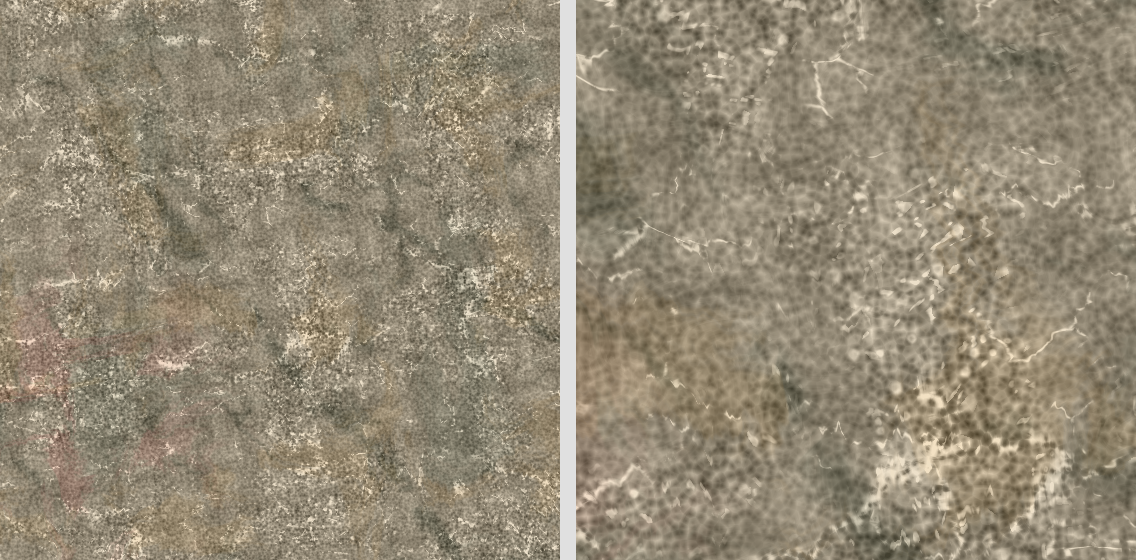
Left: the whole. Right: its middle third, enlarged.
This texture is drawn by a three.js fragment shader. Its source:

```glsl
varying vec2 vUv;

const vec3 UMBER = vec3(0.335, 0.305, 0.24);
const vec3 CREAM = vec3(0.93, 0.88, 0.79);
const vec3 OCHRE_TINT = vec3(0.022, 0.002, -0.025);
const vec3 RUST_TINT = vec3(0.03, -0.03, -0.015);
const vec3 MOSS_TINT = vec3(-0.02, 0.0, 0.003);

vec2 hash2(vec2 p) {
  vec3 q = fract(p.xyx * vec3(0.1031, 0.1030, 0.0973));
  q += dot(q, q.yzx + 33.33);
  return fract((q.xx + q.yz) * q.zy);
}

// Cellular noise: nearest distance, second distance, random value of the cell
vec3 cells(vec2 p) {
  vec2 base = floor(p);
  vec3 result = vec3(9.0, 9.0, 0.0);
  for (int y = -1; y <= 1; y++) {
    for (int x = -1; x <= 1; x++) {
      vec2 cell = base + vec2(float(x), float(y));
      vec2 jitter = hash2(cell);
      float d = length(cell + jitter - p);
      if (d < result.x) {
        result = vec3(d, result.x, fract(jitter.x * 7.3 + jitter.y * 3.1));
      } else {
        result.y = min(result.y, d);
      }
    }
  }
  return result;
}

// Layered, rotated and folded sines, roughly -0.7 to 0.7
float waves(vec2 p) {
  float sum = 0.0;
  float amp = 0.5;
  for (int i = 0; i < 6; i++) {
    p = mat2(0.8, 0.6, -0.6, 0.8) * p;
    p += 0.7 * sin(p.yx * 1.3 + float(i) * 1.7);
    sum += amp * sin(p.x) * sin(p.y);
    p *= 1.9;
    amp *= 0.62;
  }
  return sum;
}

// Thin lines along the borders of the cells
float veins(vec2 p, float width) {
  vec3 c = cells(p);
  return 1.0 - smoothstep(0.0, width, c.y - c.x);
}

// Chips of random size, present in a share of the cells
float specks(vec2 p, float share) {
  vec3 c = cells(p);
  float radius = 0.3 + 0.3 * fract(c.z * 17.0);
  return step(c.z, share) * (1.0 - smoothstep(radius * 0.4, radius, c.x));
}

// Soft crack between two points
float fault(vec2 p, vec2 a, vec2 b, float width) {
  vec2 ab = b - a;
  float t = clamp(dot(p - a, ab) / dot(ab, ab), 0.0, 1.0);
  return 1.0 - smoothstep(0.1 * width, width, length(p - a - ab * t));
}

void main() {
  vec2 p = vUv;
  vec2 bend = vec2(waves(p * 9.0 + 3.0), waves(p * 9.0 + 17.0));
  vec2 q = p + 0.04 * bend;

  // Clouds, mottling and fine grain
  float cloud = waves(q * 9.0 + 5.0);
  float mottle = waves(p * 55.0 + 1.0);
  float activity = smoothstep(-0.2, 0.45, waves(p * 13.0 + 11.0));
  float grain = cells(p * 200.0).x - cells(p * 130.0 + 7.0).x;
  float tone = 0.375 + 0.08 * cloud + 0.17 * mottle;
  tone += grain * mix(0.26, 0.46, activity);

  // Dark cracks falling to the right
  vec2 slant = vec2(dot(q, vec2(0.68, -0.73)), dot(q, vec2(0.73, 0.68)));
  float cracks = veins(slant * vec2(3.0, 9.0) + 4.0, 0.14);
  cracks *= smoothstep(0.0, 0.45, waves(p * 13.0 + 29.0));
  float faults = fault(q, vec2(0.08, 0.87), vec2(0.82, 0.0), 0.026);
  faults = max(faults, fault(q, vec2(0.55, 0.67), vec2(1.05, 0.36), 0.02));
  faults *= smoothstep(-0.35, 0.2, waves(p * 19.0 + 8.0));
  float dark = max(0.75 * cracks, faults);
  tone -= 0.18 * dark;

  // Broken pale veins at three sizes
  float pale = 0.0;
  float scale = 4.5;
  for (int i = 0; i < 3; i++) {
    float shift = float(i) * 13.0;
    float gaps = smoothstep(0.0, 0.4, waves(p * (12.0 + shift) + shift));
    pale = max(pale, gaps * veins(q * vec2(0.8, 1.25) * scale + shift, 0.07));
    scale *= 2.1;
  }
  tone += 0.45 * pale * smoothstep(-0.35, 0.3, mottle + grain);

  // Clustered chips
  float chips = max(specks(p * 85.0, 0.12), specks(slant * 140.0, 0.2));
  tone += 0.4 * chips * mix(0.12, 1.0, activity);

  // Mineral tints
  vec3 color = mix(UMBER, CREAM, clamp(tone, -0.1, 1.0));
  float lowLeft = 1.0 - smoothstep(0.1, 0.4, length(p - vec2(0.12, 0.25)));
  color += OCHRE_TINT * smoothstep(0.1, 0.5, waves(q * 14.0 + 41.0));
  color += RUST_TINT * lowLeft * smoothstep(0.0, 0.4, waves(q * 20.0 + 23.0));
  color += MOSS_TINT * max(dark, smoothstep(0.1, 0.6, -cloud));
  gl_FragColor = vec4(color, 1.0);
}
```
